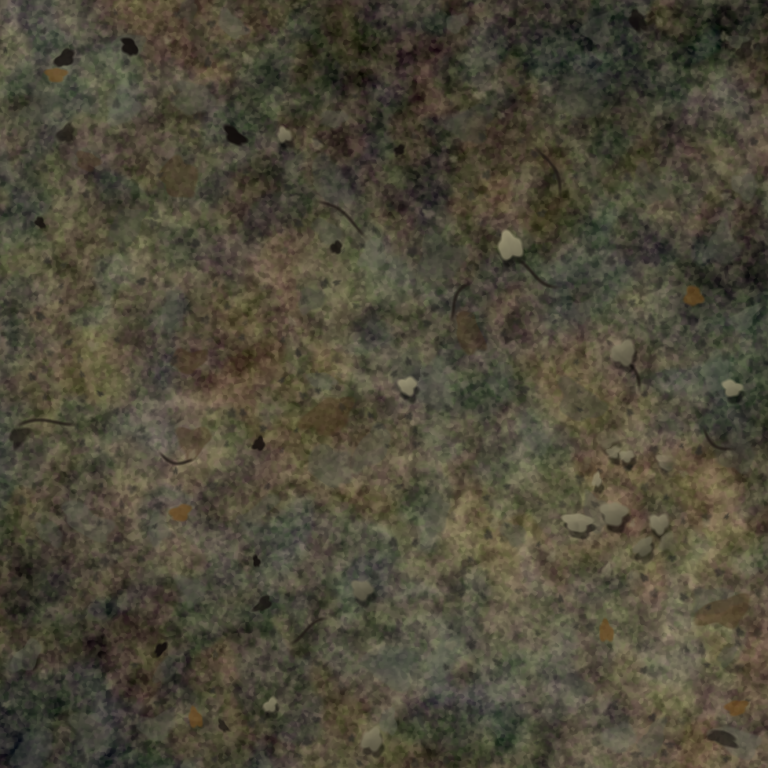
A three.js fragment shader for this texture:

```glsl
varying vec2 vUv;

const vec3 SOIL = vec3(0.305, 0.288, 0.226);
const vec3 WARM_SHIFT = vec3(0.075, 0.010, -0.035);
const vec3 GREEN_SHIFT = vec3(-0.025, 0.020, -0.030);
const vec3 STONE_GREY = vec3(0.315, 0.320, 0.275);
const vec3 SPECK_DARK = vec3(0.150, 0.148, 0.135);
const vec3 PIT_BLACK = vec3(0.065, 0.048, 0.042);
const vec3 RUST = vec3(0.270, 0.195, 0.115);
const vec3 OCHRE = vec3(0.420, 0.285, 0.120);
const vec3 PEBBLE_PALE = vec3(0.540, 0.515, 0.410);
const vec3 TWIG_BROWN = vec3(0.120, 0.095, 0.080);
const vec2 BAND_NORMAL = vec2(0.47, 0.88);   // across the pale diagonal band
const float BAND_WIDTH = 0.26;
const vec2 CLUSTER = vec2(0.82, 0.34);       // heap of small pebbles
const vec2 SHADOW_OFFSET = vec2(-0.003, 0.009);
const float EDGE_SOFTNESS = 0.003;
const float TWIG_WIDTH = 0.0042;
const int TWIG_COUNT = 9;

float hash(vec2 p) {
  vec3 q = fract(p.xyx * vec3(0.1031, 0.1030, 0.0973));
  q += dot(q, q.yzx + 33.33);
  return fract((q.x + q.y) * q.z);
}

vec2 hash2(vec2 p) {
  return vec2(hash(p), hash(p + 57.31));
}

mat2 rotation(float a) {
  return mat2(cos(a), -sin(a), sin(a), cos(a));
}

// Cellular noise with blended cell values, centred on zero.
float cells(vec2 p, float scale, float seed) {
  vec2 q = p * scale;
  vec2 base = floor(q);
  float sum = 0.0;
  float total = 0.0;
  for (int y = -1; y <= 1; y++) {
    for (int x = -1; x <= 1; x++) {
      vec2 cell = base + vec2(float(x), float(y));
      vec2 d = q - cell - hash2(cell + seed);
      float weight = exp(-6.0 * dot(d, d));
      sum += weight * hash(cell + seed + 91.73);
      total += weight;
    }
  }
  return sum / total - 0.5;
}

// Scattered irregular lumps: x = coverage, y = random tint, z = height towards the light.
vec3 scatter(vec2 p, float scale, float density, float size, float seed) {
  vec2 q = p * scale;
  vec2 base = floor(q);
  float soft = EDGE_SOFTNESS * scale;
  vec3 best = vec3(0.0);
  for (int y = -1; y <= 1; y++) {
    for (int x = -1; x <= 1; x++) {
      vec2 cell = base + vec2(float(x), float(y));
      vec2 id = cell + seed;
      if (hash(id) > density) continue;
      vec2 offset = q - cell - 0.2 - 0.6 * hash2(id + 11.37);
      float turn = 6.2832 * hash(id + 23.71);
      vec2 d = rotation(turn) * offset;
      d.y *= 1.0 + 0.6 * hash(id + 31.19);
      float angle = atan(d.y, d.x);
      float wobble = 0.14 * sin(3.0 * angle + turn) + 0.09 * sin(5.0 * angle - 2.0 * turn);
      float radius = size * mix(0.5, 1.0, hash(id + 41.53)) * (1.0 + wobble);
      float cover = 1.0 - smoothstep(radius - soft, radius + soft, length(d));
      if (cover > best.x) {
        best = vec3(cover, hash(id + 53.87), dot(offset, vec2(-0.4, 0.9)) / radius);
      }
    }
  }
  return best;
}

// Thin bent stalks, tapering at both ends.
float twigs(vec2 p) {
  float cover = 0.0;
  for (int i = 0; i < TWIG_COUNT; i++) {
    vec2 id = vec2(float(i) * 3.7, 7.3);
    vec2 d = rotation(6.2832 * hash(id + 5.1)) * (p - hash2(id));
    float along = d.x / mix(0.025, 0.055, hash(id + 9.7));
    float bend = 0.007 * sin(2.5 * along + 6.0 * hash(id + 13.3));
    float line = 1.0 - smoothstep(0.0, TWIG_WIDTH, abs(d.y - bend));
    cover = max(cover, line * (1.0 - smoothstep(0.5, 1.0, abs(along))));
  }
  return cover;
}

vec3 addPebbles(vec3 color, vec2 p, float scale, float density, float size, float seed, float amount) {
  float shadow = scatter(p + SHADOW_OFFSET, scale, density, size, seed).x;
  vec3 pebble = scatter(p, scale, density, size, seed);
  color *= 1.0 - 0.45 * shadow * amount;
  vec3 lit = PEBBLE_PALE * (0.72 + 0.35 * pebble.y + 0.14 * pebble.z);
  return mix(color, lit, 0.85 * pebble.x * amount);
}

void main() {
  vec2 p = vUv;
  vec2 warped = p + 0.008 * sin(p.yx * 31.0 + 3.0 * sin(p * 17.0)) + 0.003 * sin(p.yx * 97.0 + 1.7);

  // Soil tone, from broad patches down to fine grit
  float across = dot(p - 0.48, BAND_NORMAL) / BAND_WIDTH;
  float band = exp(-across * across);
  float tone = 0.24 * band - 0.11 + 0.40 * cells(warped, 4.0, 3.0) + 0.38 * cells(warped, 13.0, 17.0);
  tone += 0.42 * cells(warped, 36.0, 29.0) + 0.46 * cells(p, 88.0, 43.0) + 0.38 * cells(p, 210.0, 61.0);
  float warmth = 0.20 * band - 0.08 + 0.7 * cells(warped, 7.0, 71.0) + 0.6 * cells(warped, 27.0, 83.0);
  vec3 color = SOIL * (1.0 + tone) + WARM_SHIFT * warmth;
  color += GREEN_SHIFT * (cells(p, 19.0, 101.0) + cells(p, 130.0, 113.0));

  // Half-buried stones and rusty stains
  vec3 stone = scatter(warped, 11.0, 0.5, 0.33, 127.0);
  color = mix(color, STONE_GREY * (0.8 + 0.45 * stone.y), 0.42 * stone.x);
  color = mix(color, RUST, 0.45 * scatter(warped, 6.0, 0.2, 0.19, 139.0).x);

  // Dark specks and pits
  vec3 speck = scatter(p, 42.0, 0.30, 0.27, 151.0);
  color = mix(color, SPECK_DARK, (0.25 + 0.4 * speck.y) * speck.x);
  vec3 pit = scatter(warped, 8.0, 0.30, 0.13, 163.0);
  color = mix(color, PIT_BLACK, (0.55 + 0.4 * pit.y) * pit.x);
  color = mix(color, TWIG_BROWN, 0.75 * twigs(p));

  // Ochre bits, loose pebbles and the pebble heap
  color = mix(color, OCHRE, 0.65 * scatter(p, 7.0, 0.14, 0.11, 179.0).x);
  color = mix(color, PEBBLE_PALE, 0.4 * scatter(p, 30.0, 0.07, 0.24, 191.0).x);
  color = addPebbles(color, p, 7.0, 0.20, 0.13, 211.0, 1.0);
  float heap = 1.0 - smoothstep(0.05, 0.10, length((p - CLUSTER) * vec2(1.2, 0.8)));
  color = addPebbles(color, p, 26.0, 0.55, 0.44, 223.0, heap);

  gl_FragColor = vec4(clamp(color, 0.0, 1.0), 1.0);
}
```
